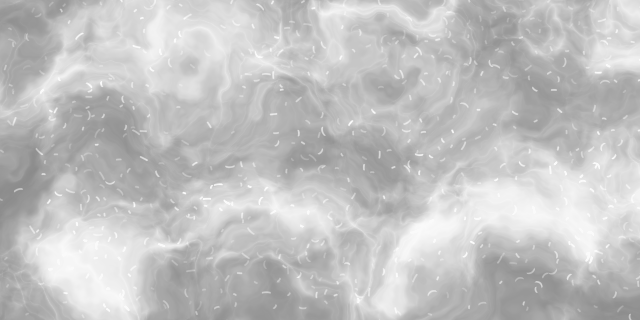
Write a Shadertoy shader that draws this texture.

```glsl
// Grey churning water surface with drifting foam veins and tiny bright glints.

float hash(vec2 p) {
    return fract(sin(dot(p, vec2(127.1, 311.7))) * 43758.5453);
}

float noise(vec2 p) {
    vec2 i = floor(p), f = fract(p);
    f = f * f * f * (f * (f * 6.0 - 15.0) + 10.0);
    return mix(mix(hash(i), hash(i + vec2(1, 0)), f.x),
               mix(hash(i + vec2(0, 1)), hash(i + vec2(1, 1)), f.x), f.y);
}

const mat2 octaveTurn = mat2(1.6, 1.2, -1.2, 1.6);

float fbm(vec2 p) {
    float sum = 0.0, amp = 0.516;
    for (int i = 0; i < 5; i++) {
        sum += amp * noise(p);
        p = octaveTurn * p + 3.7;
        amp *= 0.5;
    }
    return sum;
}

// Thin bright creases where each noise octave crosses its middle value
float foamVeins(vec2 p) {
    float sum = 0.0, amp = 0.5;
    for (int i = 0; i < 4; i++) {
        float crease = 1.0 - abs(2.0 * noise(p) - 1.0);
        sum += amp * pow(crease, 6.0);
        p = octaveTurn * p + 5.3;
        amp *= 0.58;
    }
    return sum;
}

// Short curved strokes, at most one per cell, gathered in loose clusters
float glints(vec2 p) {
    float light = 0.0, pixel = 1.0 / iResolution.y;
    vec2 cell = floor(p / 0.04);
    for (int y = -1; y <= 1; y++)
    for (int x = -1; x <= 1; x++) {
        vec2 id = cell + vec2(x, y);
        vec2 center = (id + vec2(hash(id + 11.3), hash(id + 27.9))) * 0.04;
        float angle = 6.2832 * hash(id + 41.7);
        vec2 d = mat2(cos(angle), sin(angle), -sin(angle), cos(angle)) * (p - center);
        float halfLength = mix(0.003, 0.013, pow(hash(id + 53.1), 2.0));
        float bend = 70.0 * (hash(id + 67.7) - 0.5);
        float across = abs(d.y + bend * d.x * d.x);
        float along = max(abs(d.x) - halfLength, 0.0);
        float stroke = 1.0 - smoothstep(0.0005, 0.0018 + pixel, length(vec2(along, across)));
        float present = step(hash(id + 83.3), 0.15 + 0.75 * noise(center * 6.0));
        light = max(light, stroke * present * mix(0.3, 1.0, hash(id + 97.1)));
    }
    return light;
}

void mainImage(out vec4 fragColor, in vec2 fragCoord) {
    vec2 p = fragCoord / iResolution.y;

    // Turbulent flow bends every layer together
    vec2 swirl = vec2(fbm(p * 3.0 + 1.7), fbm(p * 3.0 + 9.2)) - 0.5;
    vec2 q = p + 0.4 * swirl;

    // Broad foam belts climbing gently to the right
    float belt = 0.5 + 0.5 * cos(10.0 * (q.y - 0.15 * q.x - 0.1));
    float cloud = fbm(q * vec2(3.0, 4.5) + 4.0);
    float veins = foamVeins(q * 2.6 + 2.0);

    // Side light on the small ripples
    vec2 ripple = q * vec2(8.0, 10.0);
    float relief = fbm(ripple) - fbm(ripple + vec2(0.16, -0.22));

    float tone = 0.39 + 0.14 * belt + 0.4 * cloud;
    tone += 0.3 * veins * (0.4 + 0.9 * belt) + 0.28 * relief;

    // Soft floor and ceiling keep the greys pale
    tone = 0.75 + 0.24 * tanh((tone - 0.735) / 0.22);
    tone += 0.24 * glints(p) * (1.0 - 0.5 * belt);

    fragColor = vec4(vec3(min(tone, 0.98)), 1.0);
}
```
